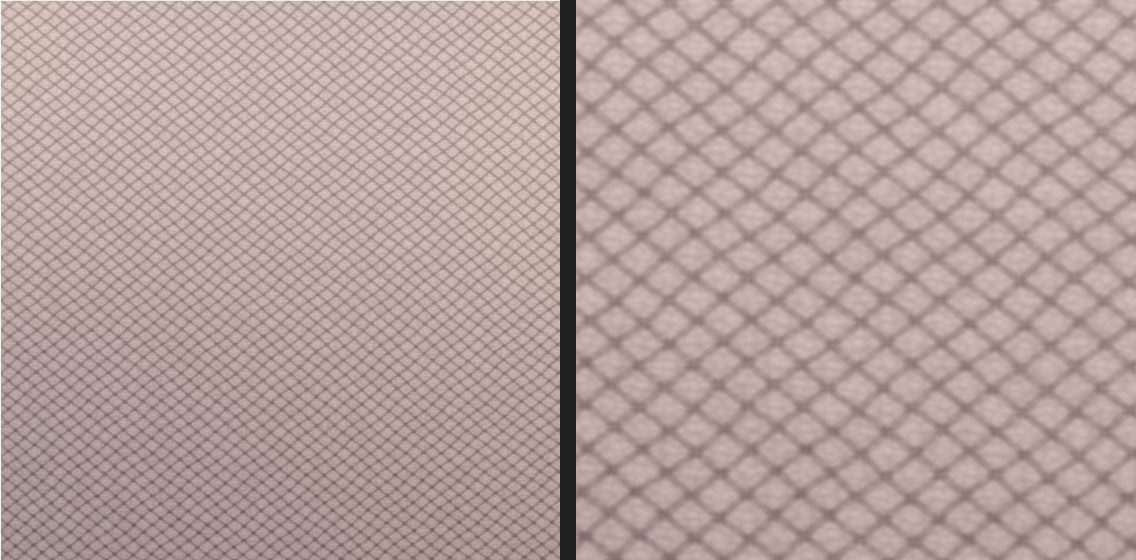
Left, the full canvas; right, a detail of the centre.
This texture is drawn by a Shadertoy shader. Its source:

```glsl
// Draws a dusty pink fabric woven in small padded diamonds, lit from above.

vec2 hash2(vec2 p) {
    vec3 q = fract(p.xyx * vec3(0.1031, 0.1030, 0.0973));
    q += dot(q, q.yzx + 33.33);
    return fract((q.xx + q.yz) * q.zy);
}

// Cellular noise: distance to the nearest scattered point
float cellular(vec2 p) {
    vec2 id = floor(p), f = p - id;
    float nearest = 1.5;
    for (int y = -1; y <= 1; y++)
        for (int x = -1; x <= 1; x++) {
            vec2 o = vec2(x, y);
            nearest = min(nearest, length(o + hash2(id + o) - f));
        }
    return nearest;
}

// Layered sines: slow drift of cloth and light
float drift(vec2 p) {
    return sin(p.x * 5.1 + 2.0 * sin(p.y * 3.7)) * 0.6 + sin(p.y * 8.3 - p.x * 6.9 + 1.3) * 0.4;
}

void mainImage(out vec4 fragColor, in vec2 fragCoord) {
    vec2 uv = fragCoord / iResolution.xy;

    // Diamond lattice, slightly pulled out of true
    vec2 p = uv * vec2(31.0, 39.0);
    p += 0.16 * vec2(drift(uv.yx), drift(uv + 2.4));
    p += 0.05 * vec2(sin(p.y * 2.3), sin(p.x * 1.9 + p.y * 0.6));
    vec2 diagonal = vec2(p.x + p.y, p.x - p.y);
    vec2 id = floor(diagonal);
    vec2 f = diagonal - id - 0.5;

    // Rounded pad, groove between pads, and pit where grooves cross
    vec2 edge = 0.5 - abs(f);
    float rim = min(edge.x, edge.y);
    float groove = 1.0 - smoothstep(0.02, 0.20, rim);
    vec2 corner = vec2(edge.x + edge.y, edge.x - edge.y) * 0.5;
    float pit = 1.0 - smoothstep(0.05, 0.22, length(corner));
    float dome = smoothstep(0.08, 0.42, rim);
    float height = f.x - f.y;

    // Light falls off downward and toward the lower left
    float light = smoothstep(-0.15, 0.95, uv.y + 0.12 * (uv.x - 0.5));
    vec3 cloth = mix(vec3(0.65, 0.575, 0.565), vec3(0.815, 0.735, 0.71), light);
    cloth += vec3(0.012, 0.008, 0.002) * drift(uv * 0.7 + 0.8);
    cloth += vec3(0.010, 0.004, -0.004) * (uv.x - 0.5);

    // Pads vary a little; grooves are clearer above, pits darker below
    float shade = 0.024 * dome + 0.022 * height * dome;
    shade += 0.022 * (hash2(id).x - 0.5);
    shade -= groove * mix(0.075, 0.105, light);
    shade -= pit * mix(0.115, 0.055, light);

    // Fine thread ribs and grain
    shade += 0.012 * sin(p.y * 25.13 + 0.8 * sin(p.x * 12.57)) * dome;
    shade += 0.075 * (0.45 - cellular(uv * vec2(150.0, 210.0)));
    cloth += shade * vec3(1.0, 1.0, 0.98);

    // Pale trimmed margin at the left and top
    float margin = min(uv.x - 0.002, 0.9985 - uv.y);
    cloth = mix(vec3(0.96, 0.95, 0.95), cloth, smoothstep(-0.001, 0.001, margin));
    fragColor = vec4(clamp(cloth, 0.0, 1.0), 1.0);
}
```
